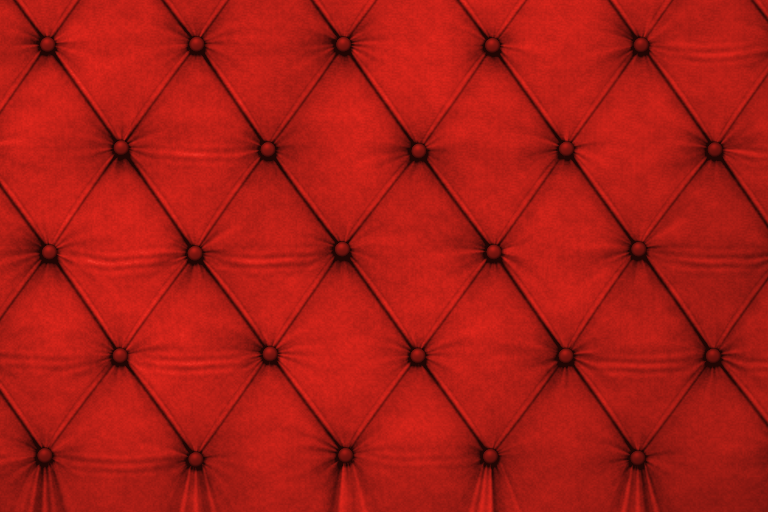
Give the GLSL for this texture, as a Shadertoy shader.

```glsl
// Deep-buttoned red velvet: a diamond lattice of buttons joined by sewn folds.
// Each pixel visits the nine nearest buttons and sums the light of their seams,
// radial gathers and slack wrinkles, then adds nap noise and a soft falloff.

const vec2 ORIGIN = vec2(0.092, 0.107);    // first button, canvas height = 1
const vec2 PITCH = vec2(0.2895, 0.2008);   // button spacing, row spacing
const float BUTTON_RADIUS = 0.0155;
const vec3 VELVET = vec3(1.0, 0.168, 0.122);
const vec3 SHEEN = vec3(1.0, 0.36, 0.28);

float hash(vec2 p) {
    return fract(sin(dot(p, vec2(127.1, 311.7))) * 43758.5453);
}

float noise(vec2 p) {
    vec2 i = floor(p), f = fract(p);
    f = f * f * (3.0 - 2.0 * f);
    return mix(mix(hash(i), hash(i + vec2(1, 0)), f.x),
               mix(hash(i + vec2(0, 1)), hash(i + vec2(1, 1)), f.x), f.y);
}

float bell(float x, float width) {
    return exp(-x * x / (width * width));
}

// Lattice index (a, b) to a slightly displaced button centre
vec2 buttonCentre(vec2 id) {
    vec2 jitter = vec2(hash(id), hash(id + 31.7)) - 0.5;
    return ORIGIN + PITCH * vec2(0.5 * (id.x + id.y), id.x - id.y) + 0.009 * jitter;
}

// Signed offset from the line start-end (x) and position along it (y)
vec2 alongLine(vec2 p, vec2 start, vec2 end) {
    vec2 e = end - start, d = p - start;
    return vec2(e.x * d.y - e.y * d.x, dot(d, e)) / vec2(length(e), dot(e, e));
}

// Sewn fold: dark core, lit lip and a second crease that bows away
float seam(vec2 line, float width, float depth, float seed) {
    float t = clamp(line.y, 0.0, 1.0);
    float inside = step(abs(line.y - 0.5), 0.5);
    float bow = 4.0 * t * (1.0 - t);
    float side = line.x - 0.004 * (seed - 0.5) * bow;
    float ends = 1.0 - 0.45 * bow;
    float light = -0.42 * bell(side, width) * (0.7 + 0.3 * ends);
    light += 0.13 * bell(side - 2.3 * width, 1.4 * width);
    light -= 0.17 * bell(side - 0.005 - 0.008 * bow, 0.8 * width) * ends;
    light -= 0.13 * bell(side + 0.006, 0.014) * ends;
    return light * depth * inside;
}

// Pleats radiating from a button, longest towards the sides
float gathers(vec2 d, float seed) {
    float r = length(d);
    vec2 dir = d / max(r, 0.0001);
    float pleat = noise(dir * 6.5 + seed * 57.0 + r * 9.0) - 0.55;
    float reach = mix(0.024, 0.052, dir.x * dir.x) * (0.8 + 0.5 * seed);
    float shadowSide = 1.0 - 0.5 * dot(dir, vec2(0.7, 0.6));
    float smudge = exp(-length(d * vec2(0.8, 1.1)) / 0.036) * shadowSide;
    return 0.65 * pleat * exp(-r / reach) - 0.33 * smudge;
}

// Loose fold sagging from one button to the next in its row
float wrinkle(vec2 line, float seed) {
    float t = clamp(line.y, 0.0, 1.0);
    float arch = sin(3.14159 * t);
    float side = line.x + 0.028 * (seed - 0.15) * arch;
    float waves = sin(side * 330.0 + 3.0 * noise(vec2(t * 5.0, seed * 40.0)));
    return 0.11 * waves * bell(side, 0.022) * arch * smoothstep(0.25, 0.9, seed);
}

// Straight pleats fanning down below the lowest row
float skirt(vec2 d, float seed) {
    float drop = max(-d.y, 0.0);
    float u = d.x / (0.012 + 0.28 * drop);
    float pleat = noise(vec2(u * 4.5 + 6.0, seed * 60.0)) - 0.62;
    return 0.75 * pleat * bell(u, 1.1) * smoothstep(0.0, 0.02, drop);
}

void mainImage(out vec4 fragColor, in vec2 fragCoord) {
    float pixel = 1.0 / iResolution.y;
    vec2 p = fragCoord * pixel;
    vec2 q = (p - ORIGIN) / PITCH;
    vec2 lattice = vec2(q.x + 0.5 * q.y, q.x - 0.5 * q.y);
    vec2 nearest = floor(lattice + 0.5);

    // Padded diamonds with uneven nap
    vec2 f = fract(lattice);
    float dome = 16.0 * f.x * (1.0 - f.x) * f.y * (1.0 - f.y);
    float light = 0.715 + 0.06 * sqrt(dome) + 0.04 * (f.x - f.y) * dome;
    light += 0.11 * (noise(p * 7.0) - 0.5) + 0.07 * (noise(p * vec2(28, 40)) - 0.5);
    light += 0.06 * (noise(p * 130.0) - 0.5) + 0.09 * (noise(p * 330.0) - 0.5);

    float cover = 0.0, buttonLight = 0.0;
    for (int j = -1; j <= 1; j++)
    for (int i = -1; i <= 1; i++) {
        vec2 id = nearest + vec2(i, j);
        float row = id.x - id.y, seed = hash(id + 7.3);
        if (row < -0.5) continue;
        vec2 centre = buttonCentre(id), d = p - centre;
        float r = length(d);

        light += seam(alongLine(p, centre, buttonCentre(id + vec2(1, 0))), 0.0026, 0.6, seed);
        if (row > 0.5)
            light += seam(alongLine(p, centre, buttonCentre(id + vec2(0, 1))), 0.0036, 1.0, seed);
        else
            light += skirt(d, seed);
        light += wrinkle(alongLine(p, centre, buttonCentre(id + 1.0)), seed);
        light += gathers(d, seed);
        light -= 0.3 * bell(length(d + vec2(0.0, 0.003)) - BUTTON_RADIUS, 0.005);

        // Covered button, lit from above
        float mask = 1.0 - smoothstep(BUTTON_RADIUS - pixel, BUTTON_RADIUS + pixel, r);
        float rim = smoothstep(0.55, 1.0, r / BUTTON_RADIUS);
        float face = 0.47 + 0.13 * dot(d, vec2(-0.3, 0.9)) / BUTTON_RADIUS - 0.2 * rim;
        buttonLight += mask * (face + 0.16 * bell(length(d - vec2(-0.002, 0.006)), 0.005));
        cover = max(cover, mask);
    }
    light = mix(light, buttonLight, cover);

    // Falloff towards the lower and right edges
    vec2 uv = fragCoord / iResolution.xy;
    light *= 1.03 - 0.13 * smoothstep(0.6, 1.0, uv.x) - 0.12 * smoothstep(0.35, 0.0, uv.y);
    light = clamp(light, 0.13, 0.95);
    vec3 color = light * mix(VELVET, SHEEN, 0.5 * smoothstep(0.84, 1.0, light));
    fragColor = vec4(color, 1.0);
}
```
